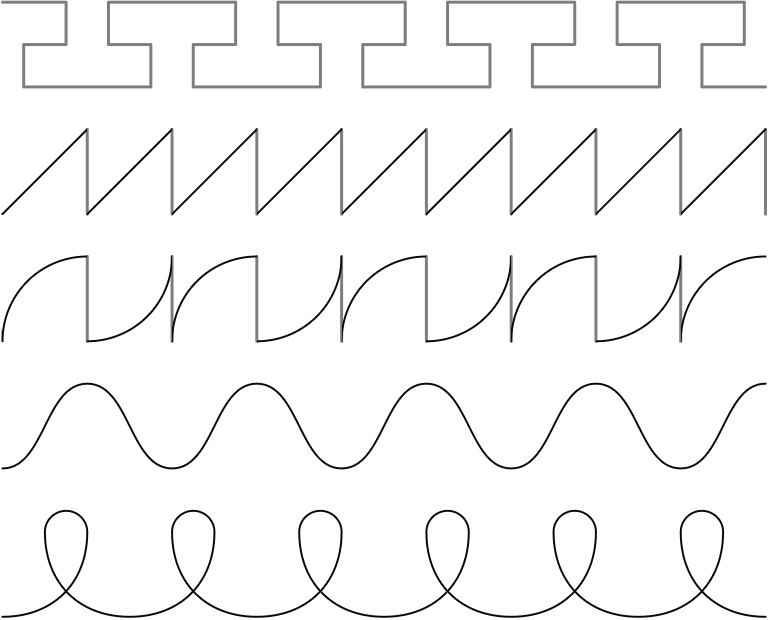
Reproduce this pattern procedurally as a Shadertoy shader.

```glsl
// Five rows of thin repeating line ornaments on white: a T-shaped meander,
// a sawtooth, spiked quarter arcs, an S-curve wave and a chain of loops.
// Each row folds x into one cell and takes the distance to its strokes.

float segment(vec2 p, vec2 a, vec2 b) {
    vec2 ab = b - a;
    return length(p - a - ab * clamp(dot(p - a, ab) / dot(ab, ab), 0.0, 1.0));
}

vec2 cubic(vec2 a, vec2 b, vec2 c, vec2 d, float t) {
    float s = 1.0 - t;
    return s * s * s * a + 3.0 * s * t * (s * b + t * c) + t * t * t * d;
}

float cubicDistance(vec2 p, vec2 a, vec2 b, vec2 c, vec2 d) {
    float nearest = 1e3;
    vec2 previous = a;
    for (int i = 1; i <= 28; i++) {
        vec2 next = cubic(a, b, c, d, float(i) / 28.0);
        nearest = min(nearest, segment(p, previous, next));
        previous = next;
    }
    return nearest;
}

// Meander of period 2, mirrored about the middle of its cell
float meander(vec2 p) {
    p.x = abs(mod(p.x, 2.0) - 1.0);
    float d = segment(p, vec2(0.25, 0.0), vec2(1.0, 0.0));
    d = min(d, segment(p, vec2(0.25, 0.0), vec2(0.25, 0.5)));
    d = min(d, segment(p, vec2(0.25, 0.5), vec2(0.75, 0.5)));
    d = min(d, segment(p, vec2(0.75, 0.5), vec2(0.75, 1.0)));
    return min(d, segment(p, vec2(0.0, 1.0), vec2(0.75, 1.0)));
}

// Upright strokes at whole x from 1 to last
float uprights(vec2 p, float last) {
    float x = clamp(round(p.x), 1.0, last);
    return segment(p, vec2(x, 0.0), vec2(x, 1.0));
}

// Unit quarter circle around the origin, with proper ends
float quarterArc(vec2 c) {
    return length(vec2(length(max(c, 0.0)) - 1.0, min(min(c.x, c.y), 0.0)));
}

// Half of a loop: a rising sweep; its mirror image closes the loop
float sweep(vec2 p) {
    return cubicDistance(p, vec2(-0.75, 1.25), vec2(-0.15, 1.25),
                         vec2(0.25, 0.85), vec2(0.25, 0.25));
}

float loops(vec2 p) {
    p.x = abs(mod(p.x, 1.5) - 0.75);
    float d = min(sweep(p), sweep(vec2(-p.x, p.y)));
    if (p.y < 0.25) d = min(d, abs(length(p - vec2(0.0, 0.25)) - 0.25));
    return d;
}

void mainImage(out vec4 fragColor, in vec2 fragCoord) {
    // Nine units across, y pointing down, rows 1.5 units apart
    float pixel = 9.059 / iResolution.x;
    vec2 p = vec2(fragCoord.x, iResolution.y - fragCoord.y) * pixel - vec2(0.0295, 0.0255);
    float row = clamp(floor((p.y + 0.25) / 1.5), 0.0, 4.0);
    p.y -= 1.5 * row;

    // Lines stop at both ends of the row
    float overshoot = p.x - clamp(p.x, 0.0, 9.0);
    p.x -= overshoot;
    float cell = min(floor(p.x), 8.0);
    bool odd = mod(cell, 2.0) > 0.5;
    vec2 q = vec2(p.x - cell, p.y);

    float straight = 1e3, curve = 1e3;
    if (row < 0.5) {
        straight = meander(p);
    } else if (row < 1.5) {
        straight = uprights(p, 9.0);
        curve = segment(q, vec2(0.0, 1.0), vec2(1.0, 0.0));
    } else if (row < 2.5) {
        straight = uprights(p, 8.0);
        curve = quarterArc(odd ? q : 1.0 - q);
    } else if (row < 3.5) {
        if (odd) q.y = 1.0 - q.y;
        curve = cubicDistance(q, vec2(0.0, 1.0), vec2(0.5, 1.0), vec2(0.5, 0.0), vec2(1.0, 0.0));
    } else {
        curve = loops(p);
    }

    // Straight strokes are wide and grey, curves and diagonals thin and black
    vec2 d = vec2(length(vec2(straight, overshoot)), length(vec2(curve, overshoot)));
    vec2 ink = clamp((vec2(0.0175, 0.0115) - d) / pixel + 0.5, 0.0, 1.0);
    float shade = mix(1.0, 0.49, ink.x);
    shade = mix(shade, 0.03, ink.y);
    fragColor = vec4(vec3(shade), 1.0);
}
```
